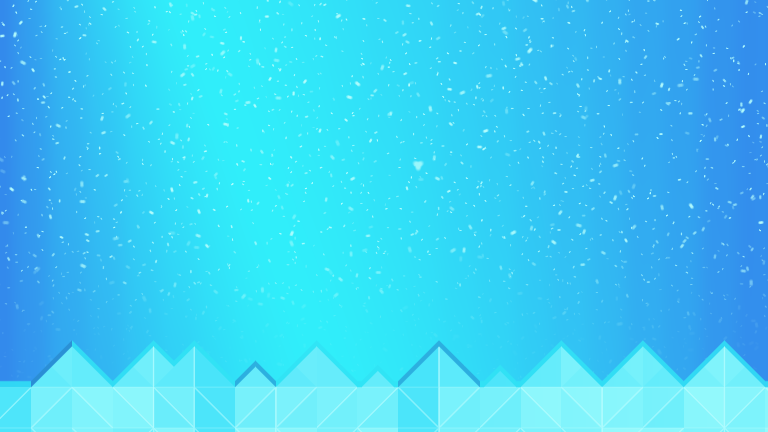
Write a WebGL 2 fragment shader that draws this background.

```glsl
#version 300 es
precision highp float;

uniform vec2 u_resolution;
out vec4 fragColor;

// Sky, in units of the canvas height
const vec3 CYAN = vec3(0.19, 0.935, 0.98);
const vec3 BLUE = vec3(0.20, 0.54, 0.925);
const float AXIS_TOP = 0.42;
const float AXIS_LEAN = 0.38;
const float SKY_WIDTH = 1.778;
const float FALLOFF = 1.5;

// Snow
const vec3 SNOW = vec3(0.70, 0.99, 0.99);
const vec2 BIG_FLAKE = vec2(0.968, 0.618);
const int SNOW_LAYERS = 6;
const float SNOW_CELLS = 12.0;
const float SNOW_STEP = 2.7;

// Crystal village, drawn on a square lattice
const vec2 ORIGIN = vec2(0.0722, 0.0093);
const float TILE = 0.0944;
const float RIM = 0.15;
const float LINE = 0.006;
const vec3 RIM_LIGHT = vec3(0.19, 0.89, 0.96);
const vec3 RIM_DARK = vec3(0.16, 0.55, 0.82);
const vec3 ICE_DEEP = vec3(0.27, 0.89, 0.98);
const vec3 ICE_PALE = vec3(0.59, 0.98, 0.99);

// Roofs: column, apex height, darkness of the rim
const vec3 ROOFS[11] = vec3[11](
    vec3(1.0, 2.0, 1.0), vec3(3.0, 2.0, 0.0), vec3(4.0, 2.0, 0.0),
    vec3(5.5, 1.5, 0.7), vec3(7.0, 2.0, 0.0), vec3(8.5, 1.4, 0.0),
    vec3(10.0, 2.0, 0.7), vec3(11.5, 1.4, 0.0), vec3(13.0, 2.0, 0.0),
    vec3(15.0, 2.0, 0.0), vec3(17.0, 2.0, 0.0));

float hash(vec2 p) {
    vec3 q = fract(vec3(p.xyx) * vec3(0.1031, 0.1030, 0.0973));
    q += dot(q, q.yzx + 33.33);
    return fract((q.x + q.y) * q.z);
}

// Bright leaning axis, falling to blue exactly at both sides
vec3 sky(vec2 p) {
    float axis = AXIS_TOP + AXIS_LEAN * (1.0 - p.y);
    float offset = p.x - axis;
    float reach = offset < 0.0 ? axis : SKY_WIDTH - axis;
    float t = pow(min(abs(offset) / reach, 1.0), FALLOFF);
    t *= 1.0 + 0.02 * (sin(p.x * 31.0) + sin(p.x * 73.0 + 1.0));
    return mix(CYAN, BLUE, clamp(t, 0.0, 1.0));
}

// One soft, slightly lumpy flake per cell, jittered inside it
float snowLayer(vec2 p, float cells, float seed) {
    vec2 q = p * cells;
    vec2 id = floor(q) + seed * 57.0;
    vec2 center = 0.15 + 0.7 * vec2(hash(id), hash(id + 19.7));
    vec2 d = (fract(q) - center) / cells;
    float lump = 1.0 + 0.3 * sin(2.0 * atan(d.y, d.x + 1e-6) + 6.28 * hash(id + 7.3));
    float radius = mix(0.0026, 0.0068, pow(hash(id + 41.3), 5.0)) * lump;
    float present = step(0.4, hash(id + 73.1));
    float glow = mix(0.25, 1.0, hash(id + 91.9));
    return present * glow * (1.0 - smoothstep(radius * 0.3, radius * 1.2, length(d)));
}

float snow(vec2 p) {
    float amount = 0.0;
    for (int i = 0; i < SNOW_LAYERS; i++) {
        float n = float(i);
        float angle = 0.4 + n * 0.7;
        mat2 turn = mat2(cos(angle), sin(angle), -sin(angle), cos(angle));
        float cells = SNOW_CELLS + n * SNOW_STEP;
        amount = max(amount, snowLayer(turn * p + 4.0, cells, n + 1.0));
    }
    amount *= mix(0.1, 1.0, smoothstep(0.2, 0.48, p.y));
    vec2 d = p - BIG_FLAKE;
    float edge = 0.014 + 0.003 * sin(3.0 * atan(d.y, d.x + 1e-6));
    return max(amount, 0.8 * (1.0 - smoothstep(0.4 * edge, edge, length(d))));
}

// Thin line where d is zero
float stroke(float d, float aa) {
    return 1.0 - smoothstep(LINE, LINE + aa, abs(d));
}

vec3 ice(vec2 g, float aa) {
    vec2 id = floor(g);
    vec2 f = fract(g);
    bool rising = hash(id + 5.0) > 0.5;
    float diagonal = rising ? f.y - f.x : f.y + f.x - 1.0;
    float facet = smoothstep(-aa, aa, diagonal);
    float shade = 0.36 + 0.42 * hash(id + 12.0) + 0.12 * facet;
    shade += 0.16 * smoothstep(11.0, 17.0, g.x);
    shade -= 0.26 * step(1.0, id.y);
    bool deepTile = id.x < 10.0 && abs(mod(id.x, 5.0) - 4.0) < 0.5;
    shade *= deepTile ? 0.15 : 1.0;
    vec3 color = mix(ICE_DEEP, ICE_PALE, clamp(shade, 0.0, 1.0));
    float column = floor(g.x + 0.5);
    float seam = stroke(g.x - column, aa) * step(0.5, hash(vec2(column, 8.0)));
    seam = max(seam, 0.3 * stroke(g.y - floor(g.y + 0.5), aa));
    seam = max(seam, 0.8 * stroke(diagonal * 0.707, aa) * step(id.y, 0.5));
    return mix(color, vec3(0.78, 1.0, 1.0), 0.6 * seam);
}

void main() {
    vec2 p = gl_FragCoord.xy / u_resolution.y;
    vec3 color = mix(sky(p), SNOW, snow(p));

    // Highest roof over this column
    vec2 g = (p - ORIGIN) / TILE;
    float aa = 1.0 / (u_resolution.y * TILE);
    float skyline = 1.0;
    float dark = 0.0;
    for (int i = 0; i < 11; i++) {
        float height = ROOFS[i].y - abs(g.x - ROOFS[i].x);
        if (height > skyline) {
            skyline = height;
            dark = ROOFS[i].z * (i == 0 ? step(g.x, ROOFS[i].x) : 1.0);
        }
    }

    // Rim behind, ice in front
    float above = g.y - skyline;
    float rim = 1.0 - smoothstep(RIM - aa, RIM + aa, above);
    color = mix(color, mix(RIM_LIGHT, RIM_DARK, dark), 0.85 * rim);
    color = mix(color, ice(g, aa), 1.0 - smoothstep(-aa, aa, above));
    fragColor = vec4(color, 1.0);
}
```
